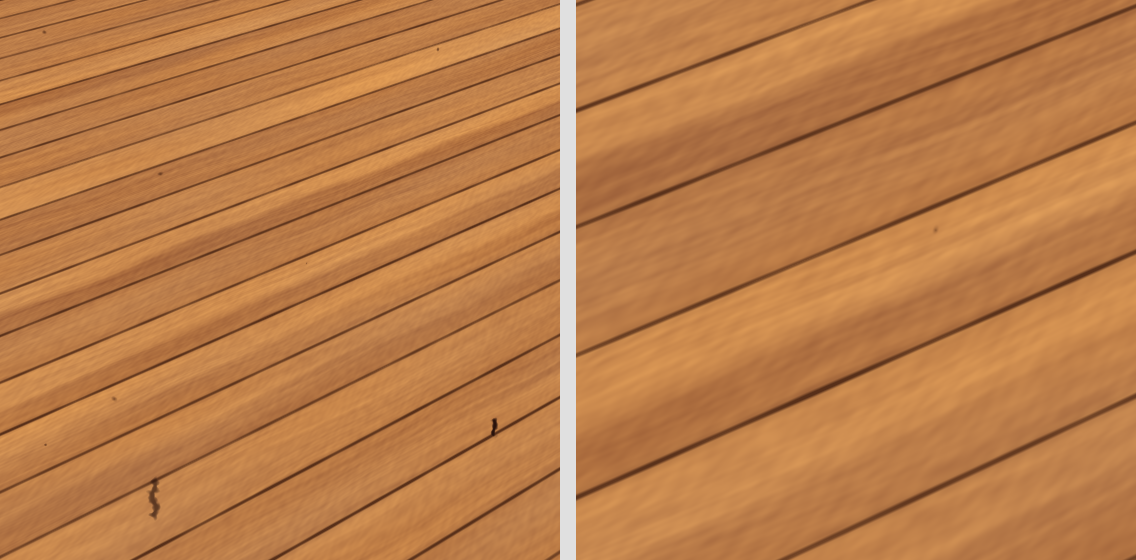
Left: the whole. Right: its middle third, enlarged.
This texture is drawn by a WebGL 2 fragment shader. Its source:

```glsl
#version 300 es
precision highp float;

uniform vec2 u_resolution;
out vec4 fragColor;

const vec3 DARK_WOOD = vec3(0.625, 0.385, 0.228);
const vec3 LIGHT_WOOD = vec3(0.865, 0.605, 0.342);
const vec3 SEAM_COLOR = vec3(0.34, 0.185, 0.10);
const vec3 CRACK_COLOR = vec3(0.16, 0.07, 0.045);

// Lightness of the far and near half of each board, far to near
const vec2 BOARD_TONES[20] = vec2[20](
    vec2(0.45, 0.50), vec2(0.40, 0.52), vec2(0.45, 0.38), vec2(0.42, 0.55),
    vec2(0.60, 0.76), vec2(0.24, 0.56), vec2(0.42, 0.45), vec2(0.46, 0.40),
    vec2(0.78, 0.88), vec2(0.36, 0.38), vec2(0.52, 0.55), vec2(0.82, 0.20),
    vec2(0.42, 0.46), vec2(0.78, 0.32), vec2(0.74, 0.38), vec2(0.58, 0.28),
    vec2(0.62, 0.50), vec2(0.40, 0.56), vec2(0.62, 0.50), vec2(0.42, 0.44));

float hash(vec2 p) {
    vec3 q = fract(vec3(p.xyx) * 0.1031);
    q += dot(q, q.yzx + 33.33);
    return fract((q.x + q.y) * q.z);
}

vec2 gradient(vec2 cell) {
    float angle = 6.2832 * hash(cell);
    return vec2(cos(angle), sin(angle));
}

float gradientNoise(vec2 p) {
    vec2 i = floor(p), f = fract(p);
    vec2 w = f * f * f * (f * (f * 6.0 - 15.0) + 10.0);
    vec2 e = vec2(1.0, 0.0);
    float low = mix(dot(gradient(i), f), dot(gradient(i + e.xy), f - e.xy), w.x);
    float high = mix(dot(gradient(i + e.yx), f - e.yx),
                     dot(gradient(i + e.xx), f - e.xx), w.x);
    return mix(low, high, w.y);
}

// Floor coordinates in perspective: x along the boards, y counts them
vec2 floorPosition(vec2 p) {
    float leftEdge = (p.y + 0.243 * p.x) / (1.0 - 0.253 * p.x);
    float across = (leftEdge - 0.0677) / (0.0335 + 0.0329 * leftEdge);
    return vec2((p.x - 0.5) / (1.0 + 0.98 * p.y), across);
}

// Long streaks, ribs and short slanted flecks
float woodGrain(vec2 pos, float board, float footprint) {
    vec2 q = pos + vec2(board * 3.17, 0.0);
    q.y += 0.10 * gradientNoise(q * vec2(9.0, 1.5));
    float streaks = gradientNoise(q * vec2(3.0, 8.0));
    float ribs = gradientNoise(q * vec2(6.0, 24.0));
    float fibres = gradientNoise(q * vec2(45.0, 9.0));
    float flecks = gradientNoise(vec2(q.x * 150.0 + q.y * 7.0, q.y * 11.0));
    float fineFade = 1.0 - smoothstep(0.03, 0.09, footprint);
    float ribPresence = 0.6 + 0.8 * gradientNoise(vec2(q.x * 2.0, board * 4.9));
    return 0.26 * streaks + 0.24 * ribs * fineFade * ribPresence
         + 0.13 * fibres + 0.17 * flecks;
}

float seamMask(float across, float along, float footprint) {
    float seam = floor(across + 0.5);
    float d = abs(across - seam);
    float wear = gradientNoise(vec2(along * 30.0, seam * 5.3));
    float nearness = smoothstep(4.0, 16.0, across);
    float strength = mix(0.55, 0.85, hash(vec2(seam, 4.0))) + 0.3 * wear + 0.2 * nearness;
    float core = 1.0 - smoothstep(0.004, 0.022 + 0.008 * wear + 0.9 * footprint, d);
    float shade = 1.0 - smoothstep(0.0, 0.10, d);
    return strength * (core + 0.12 * shade * (1.0 - core));
}

// Ragged split running across a board
float crackMask(vec2 p, vec2 center, float halfLength, float width) {
    vec2 d = p - center;
    d.x += 0.008 * gradientNoise(vec2(d.y * 60.0, center.x * 31.0));
    d.y -= clamp(d.y, -halfLength, halfLength);
    float ragged = width * (1.0 + 1.2 * gradientNoise(p * 110.0));
    return 1.0 - smoothstep(ragged * 0.2, ragged * 1.6, length(d));
}

// Small scattered knots, at most one in a cell
float knotMask(vec2 p, float density) {
    vec2 cell = floor(p * density), f = fract(p * density);
    vec2 center = 0.2 + 0.6 * vec2(hash(cell + 7.0), hash(cell + 19.0));
    float radius = mix(0.02, 0.05, hash(cell + 31.0));
    float d = length(f - center) + 0.03 * gradientNoise(p * density * 14.0);
    return step(0.88, hash(cell + 43.0)) * (1.0 - smoothstep(0.0, radius, d));
}

void main() {
    vec2 p = gl_FragCoord.xy / u_resolution;
    p.y = 1.0 - p.y;
    vec2 pos = floorPosition(p);
    float footprint = fwidth(pos.y);
    float board = floor(pos.y);

    // Board tone, changing between its two halves and along its length
    vec2 tones = BOARD_TONES[clamp(int(board) + 2, 0, 19)];
    float wobble = 0.15 * gradientNoise(vec2(pos.x * 7.0, board * 3.7));
    float tone = mix(tones.x, tones.y, smoothstep(0.40, 0.60, fract(pos.y) + wobble));
    tone = mix(0.5, tone, 0.88) + 0.02;
    tone += 0.18 * gradientNoise(vec2(pos.x * 3.0, board * 7.3 + 0.4));
    tone += woodGrain(pos, board, footprint);
    vec3 color = mix(DARK_WOOD, LIGHT_WOOD, clamp(tone, -0.3, 1.1));

    // Slow drift between redder and greyer wood
    float drift = gradientNoise(vec2(pos.x * 4.0 + 2.0, pos.y * 1.3));
    color += vec3(-0.012, 0.008, 0.030) * drift;

    // Seams, knots and splits
    color = mix(color, SEAM_COLOR, clamp(seamMask(pos.y, pos.x, footprint), 0.0, 1.0));
    color = mix(color, SEAM_COLOR, 0.7 * knotMask(p, 8.0));
    color = mix(color, CRACK_COLOR, 0.65 * crackMask(p, vec2(0.276, 0.890), 0.028, 0.006));
    color = mix(color, CRACK_COLOR, crackMask(p, vec2(0.883, 0.764), 0.012, 0.004));
    fragColor = vec4(color, 1.0);
}
```
